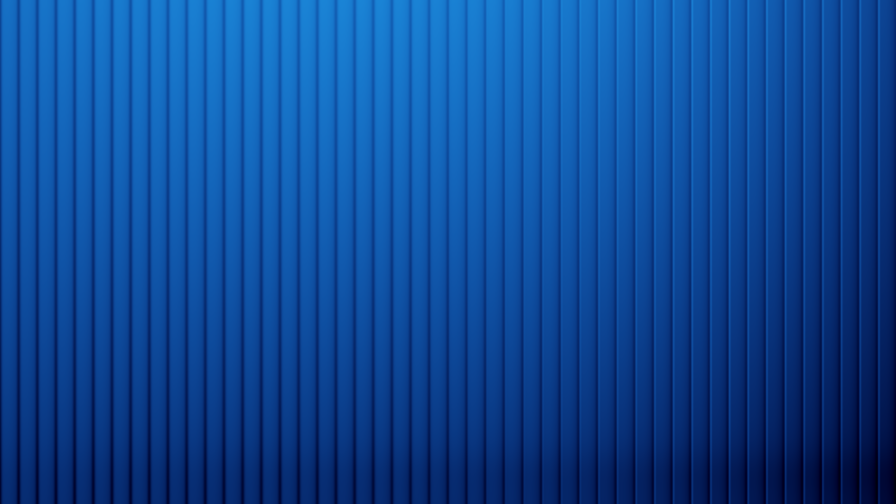
Write a Shadertoy shader that draws this pattern.

```glsl
// Vertical fluted blue panel: 48 ribs with soft seams under a broad light from above.

const float RIB_COUNT = 48.0;
const float SEAM_WIDTH = 0.10;        // in rib widths
const float SEAM_DEPTH_LEFT = 0.40;
const float SEAM_DEPTH_RIGHT = 0.20;
const float GLINT_WIDTH = 0.06;       // in rib widths
const float GLINT_OFFSET = 0.08;
const float GLINT_STRENGTH = 0.42;
const float RIB_SLOPE = 0.07;
const float LIGHT_CENTER = 0.38;
const vec3 SHADE_COLOR = vec3(0.01, 0.10, 0.33);
const vec3 LIGHT_GAIN = vec3(0.08, 0.36, 0.60);
const vec3 LIGHT_ROLLOFF = vec3(0.0, 0.0, 0.14);

float bell(float d, float width) {
    return exp(-d * d / (width * width));
}

// Widens a narrow line by the pixel footprint while keeping its energy.
float softLine(float d, float width, float pixel) {
    float wide = sqrt(width * width + 0.16 * pixel * pixel);
    return bell(d, wide) * width / wide;
}

// Broad illumination, fading downward and toward both sides.
float backdropLight(vec2 uv) {
    float light = 0.20 + 1.10 * uv.y - 0.15 * uv.y * uv.y;
    float right = max(uv.x - LIGHT_CENTER, 0.0) / (1.0 - LIGHT_CENTER);
    float left = max(LIGHT_CENTER - uv.x, 0.0) / LIGHT_CENTER;
    light -= mix(0.38, 0.72, uv.y) * right * right;
    light -= 0.22 * uv.y * left * left;
    // Faint dark band above the lower edge.
    return light - mix(0.02, 0.08, uv.x) * bell(uv.y - 0.06, 0.05);
}

// Seam shadow, slanted rib face and the edge glint that grows to the right.
float ribRelief(vec2 uv, float pixel) {
    float across = uv.x * RIB_COUNT;
    float fromSeam = fract(across + 0.5) - 0.5;
    float depth = mix(SEAM_DEPTH_LEFT, SEAM_DEPTH_RIGHT, uv.x);
    float seam = softLine(fromSeam, SEAM_WIDTH, pixel);
    float shadow = bell(fromSeam + 0.08, 0.24);
    float glint = softLine(fromSeam - GLINT_OFFSET, GLINT_WIDTH, pixel);
    float glintGain = GLINT_STRENGTH * smoothstep(0.35, 0.85, uv.x);
    float slope = RIB_SLOPE * (0.5 - fract(across)) * (1.0 - seam);
    return slope - depth * seam - 0.07 * shadow + glintGain * glint;
}

vec3 bluePalette(float light) {
    return SHADE_COLOR + LIGHT_GAIN * light - LIGHT_ROLLOFF * light * light;
}

void mainImage(out vec4 fragColor, in vec2 fragCoord) {
    vec2 uv = fragCoord / iResolution.xy;
    float pixel = RIB_COUNT / iResolution.x;
    float light = backdropLight(uv) + ribRelief(uv, pixel);
    fragColor = vec4(clamp(bluePalette(light), 0.0, 1.0), 1.0);
}
```
